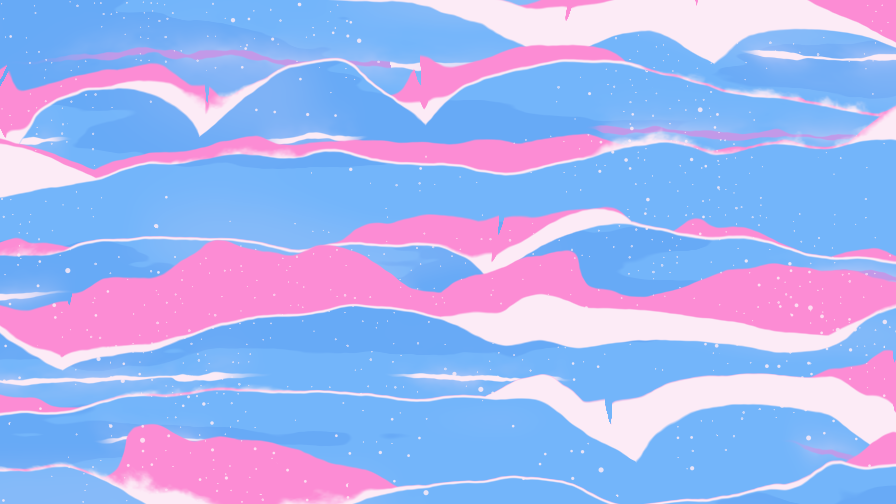
A WebGL 2 fragment shader for this texture:

```glsl
#version 300 es
precision highp float;
// Poured acrylic paint: blue pools with white rims and pink bands between them.

uniform vec2 u_resolution;
out vec4 fragColor;

const vec3 BLUE = vec3(0.45, 0.71, 0.98);
const vec3 DEEP_BLUE = vec3(0.39, 0.65, 0.96);
const vec3 PALE_BLUE = vec3(0.70, 0.78, 0.97);
const vec3 PINK = vec3(0.99, 0.55, 0.83);
const vec3 WHITE = vec3(0.99, 0.92, 0.965);
const vec3 VIOLET = vec3(0.76, 0.60, 0.91);

float hash(vec2 p) {
    vec3 h = fract(p.xyx * vec3(0.1031, 0.1030, 0.0973));
    h += dot(h, h.yzx + 33.33);
    return fract((h.x + h.y) * h.z);
}

float noise(vec2 p) {
    vec2 cell = floor(p), t = fract(p);
    t = t * t * (3.0 - 2.0 * t);
    float low = mix(hash(cell), hash(cell + vec2(1, 0)), t.x);
    float high = mix(hash(cell + vec2(0, 1)), hash(cell + vec2(1, 1)), t.x);
    return mix(low, high, t.y);
}

float fbm(vec2 p) {
    float sum = 0.0, gain = 0.54;
    for (int k = 0; k < 4; k++) {
        sum += gain * noise(p);
        p = p * 2.07 + 13.7;
        gain *= 0.5;
    }
    return sum;
}

// Upper rim of one pool: x = height, y = roundness (0 in the sharp valleys).
vec2 rim(float x, float layer) {
    float swing = abs(2.0 * noise(vec2(x * 2.3 + layer * 3.7, layer * 7.0)) - 1.0);
    float dome = 1.0 - (1.0 - swing) * (1.0 - swing);
    float height = (layer + 0.1) / 6.3 + 0.14 * (dome - 0.55);
    height += 0.09 * (noise(vec2(x * 1.1 + 40.0, layer * 5.0)) - 0.5);
    height += 0.022 * (noise(vec2(x * 10.0, layer * 9.0)) - 0.5);
    return vec2(height, dome);
}

// Scattered paint droplets, gathered in clusters.
float droplets(vec2 p, float scale) {
    vec2 cell = floor(p * scale);
    vec2 jitter = vec2(hash(cell + 3.1), hash(cell + 8.7));
    float radius = mix(0.04, 0.13, pow(hash(cell + 5.3), 4.0));
    float dist = length(fract(p * scale) - 0.2 - 0.6 * jitter);
    float chance = 0.26 * smoothstep(0.42, 0.75, fbm(p * 3.0 + 20.0));
    return step(hash(cell), chance) * (1.0 - smoothstep(radius, radius + 0.09, dist));
}

void main() {
    vec2 p = gl_FragCoord.xy / u_resolution.y;
    float edge = max(0.0022, 0.7 / u_resolution.y);

    // Slow swirl plus fine ripples bend every layer
    vec2 q = p;
    q += vec2(0.16, 0.04) * (vec2(noise(p * vec2(2.6, 5.0)), noise(p * vec2(3.0, 4.0) + 31.0)) - 0.5);
    q += vec2(0.03, 0.014) * (vec2(fbm(p * 9.0 + 7.0), fbm(p * 11.0 + 51.0)) - 0.5);

    // Blue body with crisp darker tongues
    float tongue = fbm(q * vec2(1.8, 8.0) + 4.0);
    vec3 pool = mix(BLUE, DEEP_BLUE, 0.75 * smoothstep(0.55, 0.565, tongue));
    pool = mix(pool, PALE_BLUE, 0.3 * smoothstep(0.6, 0.9, noise(q * vec2(2.0, 6.0) + 70.0)));
    vec3 color = pool;

    // Pools painted from the top of the canvas down
    for (int i = 7; i >= 0; i--) {
        float layer = float(i);
        vec2 top = rim(q.x, layer);
        float slope = (rim(q.x + 0.01, layer).x - top.x) / 0.01;
        float dist = (q.y - top.x) / sqrt(1.0 + min(slope * slope, 5.0));

        // Thicknesses of the white rim and the pink band above it
        float white = 0.005 + 0.23 * max(0.0, noise(vec2(q.x * 2.7, layer * 11.0 + 3.0)) - 0.57);
        white += 0.02 * smoothstep(0.4, 0.0, top.y);
        float pink = 0.33 * (fbm(vec2(q.x * 2.0, layer * 13.0 + 6.0)) - 0.44);
        pink = max(0.0, pink + 0.06 * (0.6 - top.y));

        // White tears into the pink in places
        float torn = smoothstep(0.58, 0.8, noise(q * vec2(2.2, 4.0) + 90.0));
        float ragged = dist + 0.05 * torn * (fbm(q * vec2(22.0, 30.0)) - 0.5);
        float feather = edge + 0.012 * torn;

        color = mix(color, PINK, 1.0 - smoothstep(-edge, edge, dist - white - pink));
        color = mix(color, WHITE, 1.0 - smoothstep(-feather, feather, ragged - white));
        float inside = 1.0 - smoothstep(-edge, edge, dist);
        color = mix(color, pool, inside);

        // Broken streak with a misty halo through the middle of the pool
        float path = (layer - 0.36) / 6.3 + 0.05 * (noise(vec2(q.x * 2.2, layer * 17.0)) - 0.5);
        path += 0.014 * (fbm(vec2(q.x * 14.0, layer * 19.0)) - 0.5);
        float away = abs(q.y - path);
        float present = smoothstep(0.5, 0.66, noise(vec2(q.x * 3.1 + 9.0, layer * 23.0)));
        float width = 0.007 * present * noise(vec2(q.x * 34.0, layer * 3.0));
        float mist = present * exp(-away * 42.0) * smoothstep(0.2, 0.7, fbm(q * vec2(8.0, 16.0)));
        float streak = present * (1.0 - smoothstep(width, width + 1.6 * edge, away));
        vec3 ink = mix(WHITE, VIOLET, step(0.72, hash(vec2(layer, floor(q.x * 1.2)))));
        color = mix(color, PALE_BLUE, inside * 0.85 * mist);
        color = mix(color, ink, inside * streak);
    }

    // Fine spatter over everything
    color = mix(color, WHITE, 0.85 * droplets(p, 34.0));
    color = mix(color, WHITE, 0.6 * droplets(p + 5.0, 62.0));
    fragColor = vec4(color, 1.0);
}
```
